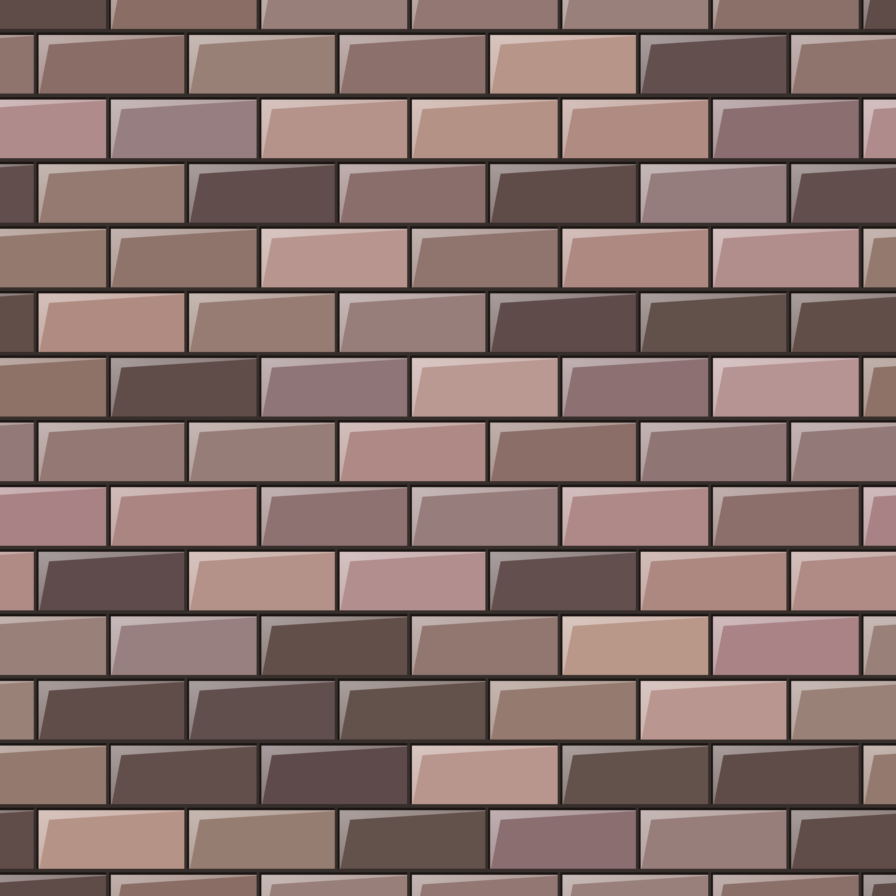
A three.js fragment shader for this pattern:

```glsl
// Brick wall in running bond: mauve, brown and dark bricks with bevel glints and dark mortar.
varying vec2 vUv;

const vec2 PITCH = vec2(0.168, 0.0721);       // spacing of bricks, canvas units
const vec2 BRICK = vec2(0.1628, 0.0655);      // size of one brick
const vec2 REPEAT = vec2(6.0, 14.0);          // bricks before the colours recur
const float ROW_TOP = -0.0331;                // top of the first course
const float EVEN_START = -0.0443;             // left end of even courses
const float ODD_START = 0.0430;               // left end of odd courses
const vec2 SHADOW = vec2(0.0022, 0.0027);     // dark line left of and above a brick
const vec2 GLINT_CORNER = vec2(0.0117, 0.0107);
const float GLINT_TIP = 0.001;                // glint thickness at its far ends
const float GLINT_NEAR = 0.45;                // glint strength at the corner
const float GLINT_FAR = 0.26;                 // glint strength at the far ends
const float SOFT = 0.001;                     // half width of edge smoothing

const float DARK_SHARE = 0.24;
const float LIGHT_SHARE = 0.30;
const vec3 DARK = vec3(0.38, 0.305, 0.295);
const vec3 MIDDLE = vec3(0.57, 0.465, 0.45);
const vec3 LIGHT = vec3(0.70, 0.56, 0.535);
const vec3 SHADE_SPREAD = vec3(0.07, 0.09, 0.07);
const vec3 WARM_SPREAD = vec3(0.01, 0.01, -0.055);
const vec3 MORTAR = vec3(0.21, 0.18, 0.17);
const vec3 SHADOW_COLOR = vec3(0.10, 0.08, 0.07);

float edge(float d) {
  return smoothstep(-SOFT, SOFT, d);
}

float box(vec2 p, vec2 low, vec2 high) {
  vec2 d = min(p - low, high - p);
  return edge(d.x) * edge(d.y);
}

float hash(float n) {
  return fract(sin(n * 12.9898) * 4375.85);
}

// Cubing modulo a prime shuffles the bricks, keeping the share of each tone even.
float shuffledRank(float n) {
  float k = n + 17.0;
  return floor(mod(k * k * k + 0.5, 83.0)) / 83.0;
}

vec3 brickColor(vec2 id) {
  float n = id.y * REPEAT.x + id.x;
  float rank = shuffledRank(n);
  float isDark = 1.0 - step(DARK_SHARE, rank);
  float isLight = step(1.0 - LIGHT_SHARE, rank);
  vec3 base = mix(mix(MIDDLE, LIGHT, isLight), DARK, isDark);
  vec3 tint = (hash(n + 3.0) - 0.5) * SHADE_SPREAD + (hash(n + 131.0) - 0.5) * WARM_SPREAD;
  return base + tint * mix(1.0, 0.35, isDark);
}

// Wedges along the top and left sides, thinning away from the top left corner.
float glint(vec2 q) {
  vec2 along = (q - GLINT_CORNER) / (BRICK - GLINT_CORNER);
  float topEdge = mix(GLINT_CORNER.y, GLINT_TIP, along.x);
  float leftEdge = mix(GLINT_CORNER.x, GLINT_TIP, along.y);
  float face = edge(q.y - topEdge) * edge(q.x - leftEdge);
  float fade = clamp(max(q.x / BRICK.x, q.y / BRICK.y), 0.0, 1.0);
  return (1.0 - face) * mix(GLINT_NEAR, GLINT_FAR, fade);
}

void main() {
  // Courses run downward; every second one is shifted.
  vec2 p = vec2(vUv.x, 1.0 - vUv.y);
  vec2 halfGap = 0.5 * (PITCH - BRICK);
  float row = floor((p.y - ROW_TOP + halfGap.y) / PITCH.y);
  float start = mix(EVEN_START, ODD_START, mod(row, 2.0));
  float column = floor((p.x - start + halfGap.x) / PITCH.x);
  vec2 cell = vec2(column, row);
  vec2 q = p - vec2(start, ROW_TOP) - cell * PITCH;

  // Mortar, shadow line, then the brick with its glint.
  vec3 color = mix(MORTAR, SHADOW_COLOR, box(q, -SHADOW, BRICK));
  vec3 face = mix(brickColor(mod(cell, REPEAT)), vec3(1.0), glint(q));
  color = mix(color, face, box(q, vec2(0.0), BRICK));
  gl_FragColor = vec4(color, 1.0);
}
```
